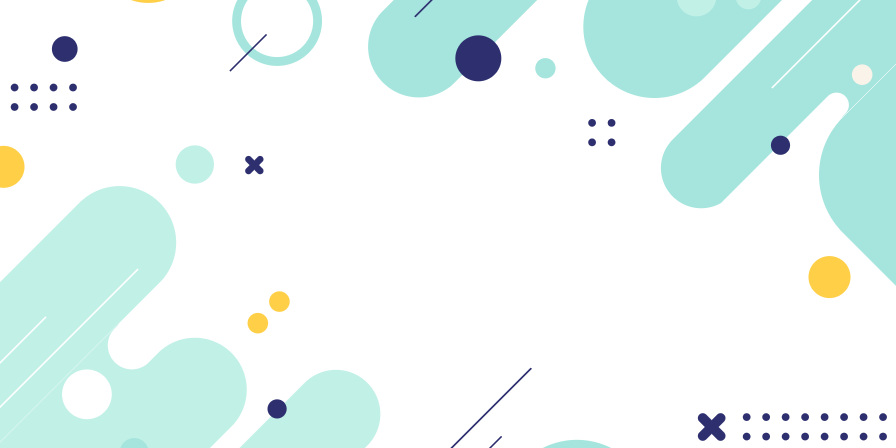
This background is drawn by a Shadertoy shader. Its source:

```glsl
// Flat geometric backdrop: diagonal rounded bands, discs, dot grids and thin strokes on white.
#define GRID_HEIGHT 384.0
#define DOT_PITCH 16.7
#define DOT_RADIUS 3.3
#define STROKE_WIDTH 1.4
#define WHITE vec3(1.0)
#define TEAL vec3(0.647, 0.898, 0.867)
#define MINT vec3(0.757, 0.941, 0.902)
#define YELLOW vec3(1.0, 0.812, 0.282)
#define NAVY vec3(0.176, 0.184, 0.435)
#define CREAM vec3(0.980, 0.953, 0.914)

// Diagonal directions, with y pointing down
const vec2 UP_RIGHT = vec2(0.70711, -0.70711);
const vec2 DOWN_RIGHT = vec2(0.70711, 0.70711);

float disc(vec2 p, vec2 center, float radius) {
    return length(p - center) - radius;
}

// Endless band with one round end
float band(vec2 p, vec2 end, float radius, vec2 dir) {
    vec2 q = p - end;
    return length(q - dir * max(dot(q, dir), 0.0)) - radius;
}

// Stroke rising to the right at 45 degrees; run is its horizontal extent
float stroke(vec2 p, vec2 start, float run) {
    vec2 q = p - start;
    float along = clamp(dot(q, vec2(0.5, -0.5)), 0.0, run);
    return length(q - along * vec2(1.0, -1.0)) - 0.5 * STROKE_WIDTH;
}

// Rounded diagonal cross
float crossMark(vec2 p, vec2 center, float arm, float radius) {
    vec2 q = abs(p - center);
    float along = clamp(0.5 * (q.x + q.y), 0.0, arm * 0.70711);
    return length(q - along) - radius;
}

// Regular grid of dots starting at its top left dot
float dotGrid(vec2 p, vec2 first, vec2 count) {
    vec2 q = p - first;
    vec2 cell = clamp(floor(q / DOT_PITCH + 0.5), vec2(0.0), count - 1.0);
    return length(q - cell * DOT_PITCH) - DOT_RADIUS;
}

// Antialiased fill; pixel is the pixel size in grid units
void paint(inout vec3 color, vec3 ink, float dist, float pixel) {
    color = mix(color, ink, clamp(0.5 - dist / pixel, 0.0, 1.0));
}

void mainImage(out vec4 fragColor, in vec2 fragCoord) {
    float px = GRID_HEIGHT / iResolution.y;
    vec2 p = vec2(fragCoord.x, iResolution.y - fragCoord.y) * px;
    vec3 color = WHITE;

    // Teal bands, with a rounded notch cut into the right group
    float teal = band(p, vec2(359.0, 40.0), 43.5, UP_RIGHT);
    teal = min(teal, band(p, vec2(561.0, 23.0), 61.0, UP_RIGHT));
    float right = band(p, vec2(601.0, 144.0), 34.5, UP_RIGHT);
    right = min(right, band(p, vec2(772.0, 150.0), 70.0, UP_RIGHT));
    right = min(right, band(p, vec2(772.0, 150.0), 70.0, DOWN_RIGHT));
    right = min(right, band(p, vec2(717.0, 90.0), 11.0, UP_RIGHT));
    vec2 notch = vec2(717.0, 90.0);
    right = max(right, -band(p, notch, 10.6, -UP_RIGHT));
    teal = min(teal, right);
    teal = min(teal, disc(p, vec2(467.5, 58.5), 8.7));
    teal = min(teal, disc(p, vec2(494.5, 442.0), 65.0));
    teal = min(teal, abs(disc(p, vec2(237.5, 18.0), 34.7)) - 3.8);
    paint(color, TEAL, teal, px);

    // Mint bands, with a matching notch on the left
    float mint = band(p, vec2(102.5, 208.0), 48.5, -UP_RIGHT);
    mint = min(mint, band(p, vec2(167.0, 334.0), 44.5, -UP_RIGHT));
    mint = min(mint, band(p, vec2(113.0, 296.0), 21.0, -UP_RIGHT));
    mint = max(mint, -band(p, vec2(113.0, 296.0), 20.6, UP_RIGHT));
    mint = min(mint, band(p, vec2(288.0, 355.0), 38.0, -UP_RIGHT));
    mint = min(mint, disc(p, vec2(167.0, 141.0), 16.4));
    mint = min(mint, disc(p, vec2(597.0, -3.0), 17.0));
    mint = min(mint, disc(p, vec2(641.5, -3.0), 11.0));
    paint(color, MINT, mint, px);
    paint(color, TEAL, disc(p, vec2(115.0, 388.0), 12.5), px);

    // White details and cream disc
    float white = disc(p, vec2(74.5, 338.0), 21.3);
    white = min(white, stroke(p, vec2(-2.0, 351.0), 120.0));
    white = min(white, stroke(p, vec2(-2.0, 313.0), 41.0));
    white = min(white, stroke(p, vec2(662.0, 75.0), 80.0));
    paint(color, WHITE, white, px);
    paint(color, CREAM, disc(p, vec2(739.0, 64.0), 8.8), px);

    // Yellow discs
    float yellow = disc(p, vec2(127.0, -42.5), 45.0);
    yellow = min(yellow, disc(p, vec2(3.0, 143.0), 18.0));
    yellow = min(yellow, disc(p, vec2(711.0, 237.5), 18.0));
    yellow = min(yellow, disc(p, vec2(239.5, 258.5), 8.8));
    yellow = min(yellow, disc(p, vec2(221.0, 277.0), 8.8));
    paint(color, YELLOW, yellow, px);

    // Navy discs, dot grids, crosses and strokes
    float navy = disc(p, vec2(55.5, 42.0), 11.0);
    navy = min(navy, disc(p, vec2(410.0, 50.0), 19.7));
    navy = min(navy, disc(p, vec2(669.0, 124.5), 8.2));
    navy = min(navy, disc(p, vec2(237.5, 350.5), 8.2));
    navy = min(navy, dotGrid(p, vec2(12.5, 75.0), vec2(4.0, 2.0)));
    navy = min(navy, dotGrid(p, vec2(507.5, 105.3), vec2(2.0)));
    navy = min(navy, dotGrid(p, vec2(640.0, 357.5), vec2(8.0, 2.0)));
    navy = min(navy, crossMark(p, vec2(218.0, 141.5), 7.0, 2.9));
    navy = min(navy, crossMark(p, vec2(610.0, 366.0), 10.8, 4.2));
    navy = min(navy, stroke(p, vec2(197.5, 60.5), 30.5));
    navy = min(navy, stroke(p, vec2(356.0, 14.0), 18.0));
    navy = min(navy, stroke(p, vec2(385.0, 386.0), 70.0));
    navy = min(navy, stroke(p, vec2(418.0, 386.0), 11.5));
    paint(color, NAVY, navy, px);

    fragColor = vec4(color, 1.0);
}
```
